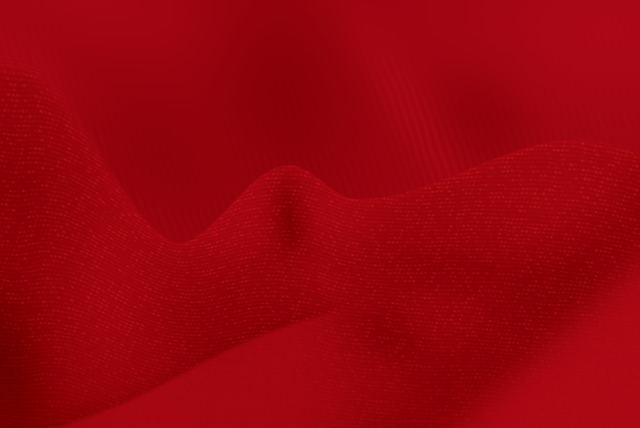
This texture is drawn by a Shadertoy shader. Its source:

```glsl
// Folds of fine red cloth: a sharp wavy crest in front of a blurred sheet.
// Smoothstep sums shape the crest, soft ellipses shade the folds, and a
// warped thread grid with hashed yarn brightness gives the weave.

const vec3 BACK_RED = vec3(0.602, 0.014, 0.058);
const vec3 FRONT_RED = vec3(0.606, 0.016, 0.050);
const vec3 LIGHT_TINT = vec3(1.0, 0.20, 0.42);   // colour of added light
const vec3 GLINT = vec3(0.085, 0.050, 0.025);
const float FOLD_CONTRAST = 1.35;
const float ROWS = 108.0;                       // threads per canvas height
const float COLUMNS = 100.0;
const float WEAVE_DEPTH = 0.024;
const float RIM_WIDTH = 0.020;
const float FOLD_SLOPE = 0.42;                  // lower left fold
const float FOLD_START = 0.12;

float hash(vec2 p) {
    vec3 q = fract(vec3(p.xyx) * 0.1031);
    q += dot(q, q.yzx + 33.33);
    return fract((q.x + q.y) * q.z);
}

float noise(vec2 p) {
    vec2 i = floor(p), f = fract(p);
    f = f * f * (3.0 - 2.0 * f);
    return mix(mix(hash(i), hash(i + vec2(1, 0)), f.x),
               mix(hash(i + vec2(0, 1)), hash(i + 1.0), f.x), f.y);
}

// Soft rotated ellipse, one at its centre
float blob(vec2 p, vec2 centre, vec2 radii, float angle) {
    vec2 d = p - centre;
    float c = cos(angle), s = sin(angle);
    d = vec2(c * d.x + s * d.y, c * d.y - s * d.x) / radii;
    return exp(-dot(d, d));
}

// Height of the crest: valley, hump, dip and broad right shoulder
float crest(float x) {
    return 0.848 - 0.418 * smoothstep(0.03, 0.43, x)
                 + 0.183 * smoothstep(0.41, 0.67, x)
                 - 0.078 * smoothstep(0.68, 0.83, x)
                 + 0.139 * smoothstep(0.84, 1.35, x)
                 - 0.078 * smoothstep(1.35, 1.65, x);
}

// Blurred sheet behind the crest
vec3 backSheet(vec2 p) {
    float light = 0.050 * blob(p, vec2(1.42, 0.93), vec2(0.42, 0.27), 0.0)
                + 0.030 * blob(p, vec2(0.22, 1.00), vec2(0.38, 0.13), -0.2)
                + 0.025 * blob(p, vec2(0.04, 0.87), vec2(0.20, 0.05), -0.6)
                - 0.050 * blob(p, vec2(0.66, 0.80), vec2(0.17, 0.27), 0.3)
                - 0.045 * blob(p, vec2(1.13, 0.73), vec2(0.13, 0.11), -0.7)
                - 0.030 * blob(p, vec2(0.36, 0.64), vec2(0.22, 0.13), -0.8);
    float band = blob(p, vec2(0.95, 0.76), vec2(0.30, 0.06), -1.02);
    float phase = (p.x + 0.35 * p.y) * 330.0 + 3.0 * noise(p * 14.0);
    float nearCrest = exp(-max(p.y - crest(p.x), 0.0) / 0.12);
    light += band * (0.026 + 0.013 * sin(phase) * smoothstep(1.0, 0.65, p.y));
    light += 0.006 * nearCrest * sin(phase);
    return BACK_RED + FOLD_CONTRAST * light * LIGHT_TINT;
}

// Thread relief in x, glint in y
vec2 weave(vec2 p, float ridge, float depth) {
    float wobble = 0.010 * noise(p * 8.0) + 0.003 * noise(p * 40.0);
    float lift = 0.40 * (ridge - 0.57) * exp(-depth / 0.35);
    vec2 q = vec2(p.x + 0.18 * p.y + wobble, p.y - lift + 0.10 * p.x + wobble);
    q *= vec2(COLUMNS, ROWS);
    float row = floor(q.y);
    q.x += 0.5 * mod(row, 2.0);
    vec2 cell = fract(q) - 0.5;
    float yarn = hash(vec2(floor(q.x), row));
    float thread = cos(6.28318 * cell.y) * (0.6 + 0.4 * cos(6.28318 * cell.x));
    thread *= 0.5 + yarn;
    float glint = yarn * yarn * exp(-dot(cell, cell) * 10.0);
    // Fade threads too small for the canvas
    float fade = 1.0 - smoothstep(0.38, 0.75, ROWS / iResolution.y);
    return vec2(thread, glint) * fade;
}

vec3 frontSheet(vec2 p, float ridge, float depth) {
    // Hollows and swells of the cloth
    float light = 0.030 * blob(p, vec2(0.79, 0.47), vec2(0.09, 0.12), 0.5)
                + 0.030 * blob(p, vec2(0.56, 0.47), vec2(0.08, 0.15), -0.5)
                + 0.025 * blob(p, vec2(1.36, 0.56), vec2(0.22, 0.12), 0.0)
                + 0.025 * blob(p, vec2(0.25, 0.36), vec2(0.12, 0.28), 0.3)
                + 0.025 * blob(p, vec2(0.78, 0.33), vec2(0.13, 0.04), -0.6)
                - 0.085 * blob(p, vec2(0.675, 0.49), vec2(0.038, 0.085), 0.1)
                - 0.035 * blob(p, vec2(0.50, 0.29), vec2(0.18, 0.10), 0.5)
                - 0.140 * blob(p, vec2(-0.01, 0.15), vec2(0.12, 0.22), 0.2)
                - 0.050 * blob(p, vec2(0.05, 0.56), vec2(0.13, 0.22), 0.5)
                - 0.040 * blob(p, vec2(1.03, 0.37), vec2(0.24, 0.07), -0.1)
                - 0.055 * blob(p, vec2(0.90, 0.23), vec2(0.13, 0.07), -0.7);

    // Lower left fold: shaded lip above a smooth lit sheet
    float above = p.y - FOLD_SLOPE * (p.x - FOLD_START)
                + 0.012 * sin(10.0 * (p.x - FOLD_START));
    float reach = 1.0 - smoothstep(0.66, 0.88, p.x);
    float lower = smoothstep(0.008, -0.010, above);
    light += reach * (0.025 * lower
           - 0.050 * (1.0 - lower) * exp(-max(above, 0.0) / 0.055));

    // Right fold: dark trough beside a broad lit slope
    float slope = dot(p - vec2(1.05, 0.0), vec2(0.682, -0.731));
    float lit = smoothstep(-0.03, 0.07, slope);
    light += 0.050 * lit - 0.045 * exp(-pow((slope + 0.06) / 0.10, 2.0));

    // Crest rim and weave, softened on the out-of-focus parts
    float focus = (1.0 - 0.75 * lit) * (1.0 - 0.80 * lower * reach)
                * mix(0.5, 1.0, smoothstep(0.0, 0.30, p.y));
    vec2 threads = weave(p, ridge, depth);
    light += 0.030 * exp(-depth / RIM_WIDTH);
    vec3 colour = FRONT_RED + FOLD_CONTRAST * light * LIGHT_TINT;
    float grain = 0.016 * (noise(p * vec2(170.0, 120.0)) - 0.5);
    colour += (WEAVE_DEPTH * focus * threads.x + grain) * LIGHT_TINT;
    return colour + GLINT * (threads.y - 0.10) * focus;
}

void mainImage(out vec4 fragColor, in vec2 fragCoord) {
    vec2 p = fragCoord / iResolution.y;
    float ridge = crest(p.x);
    float tilt = (crest(p.x + 0.005) - crest(p.x - 0.005)) / 0.01;
    float depth = (ridge - p.y) / sqrt(1.0 + tilt * tilt);

    // The crest is crisp in the middle and blurred at far left
    float blur = mix(0.045, 0.0, smoothstep(0.0, 0.40, p.x)) + 1.0 / iResolution.y;
    float cover = smoothstep(-blur, blur, depth);
    vec3 colour = mix(backSheet(p), frontSheet(p, ridge, max(depth, 0.0)), cover);
    fragColor = vec4(clamp(colour, 0.0, 1.0), 1.0);
}
```
